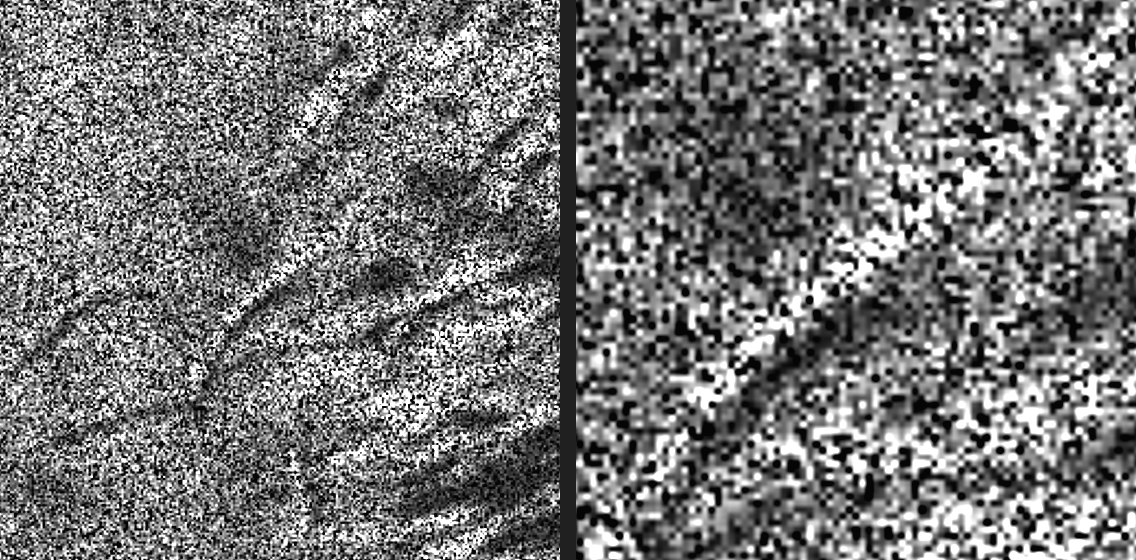
Left, the full canvas; right, a detail of the centre.
This texture is drawn by a Shadertoy shader. Its source:

```glsl
// Grainy monochrome relief: coarse speckle over slanted folds, ridges and dark hollows.

const float GRAIN_CELLS = 256.0;     // speckles across the canvas
const float GRAIN_CONTRAST = 1.72;   // speckle strength relative to the local light
const float BASE_LIGHT = 0.495;
const float STREAK_LIGHT = 0.62;
const float MOTTLE_LIGHT = 0.20;
const float FOLD_WIDTH = 0.0125;
const float WARP = 0.022;
const float LOW_ANGLE = 0.36;        // streak slant in the lower half, radians
const float HIGH_ANGLE = 0.80;       // streak slant in the upper half

// Main folds: start and end points
const int FOLDS = 10;
const vec4 FOLD_ENDS[FOLDS] = vec4[](
    vec4(0.00, 0.33, 0.27, 0.48), vec4(0.08, 0.21, 0.36, 0.29),
    vec4(0.34, 0.31, 0.60, 0.57), vec4(0.37, 0.34, 0.80, 0.47),
    vec4(0.70, 0.40, 0.94, 0.54), vec4(0.65, 0.23, 0.97, 0.37),
    vec4(0.53, 0.75, 0.61, 0.87), vec4(0.70, 0.78, 0.80, 0.84),
    vec4(0.54, 0.02, 0.54, 0.20), vec4(0.88, 0.67, 1.00, 0.70));
// Bend, shadow below, highlight above
const vec3 FOLD_SHAPE[FOLDS] = vec3[](
    vec3(0.032, 0.25, 0.05), vec3(0.022, 0.26, 0.04),
    vec3(0.025, 0.22, 0.28), vec3(0.000, 0.22, 0.08),
    vec3(0.015, 0.20, 0.30), vec3(0.000, 0.16, 0.26),
    vec3(0.000, 0.10, 0.26), vec3(0.000, 0.10, 0.24),
    vec3(0.000, 0.22, 0.20), vec3(0.020, 0.20, 0.20));

// Broad hollows and swells: centre, radius, light change
const int SWELLS = 10;
const vec4 SWELL[SWELLS] = vec4[](
    vec4(0.42, 0.57, 0.07, -0.20), vec4(0.71, 0.51, 0.08, -0.17),
    vec4(1.00, 0.55, 0.09, -0.22), vec4(0.81, 0.63, 0.08, -0.11),
    vec4(0.66, 0.70, 0.06, -0.12), vec4(1.00, 0.14, 0.16, -0.15),
    vec4(0.62, 0.36, 0.10, 0.15), vec4(0.53, 0.87, 0.04, -0.12),
    vec4(0.10, 0.85, 0.25, 0.04), vec4(0.47, 0.08, 0.09, -0.09));

float hash(vec2 cell, uint seed) {
    uvec2 q = uvec2(ivec2(cell)) * uvec2(1597u, 3571u);
    uint n = (q.x ^ (q.y * 2017u) ^ (seed * 7919u)) * 26699u;
    n = (n ^ (n >> 15)) * 48271u;
    n = (n ^ (n >> 13)) * 69621u;
    n ^= n >> 16;
    return float(n & 65535u) / 65535.0;
}

// Three summed hashes: bell-shaped, centred on zero
float bell(vec2 cell) {
    return hash(cell, 1u) + hash(cell, 2u) + hash(cell, 3u) - 1.5;
}

// Smooth noise, about -1 to 1
float noise(vec2 p) {
    vec2 i = floor(p), f = fract(p);
    f = f * f * (3.0 - 2.0 * f);
    return mix(mix(bell(i), bell(i + vec2(1, 0)), f.x),
               mix(bell(i + vec2(0, 1)), bell(i + vec2(1, 1)), f.x), f.y);
}

// Noise drawn out along a slanted direction
float streaks(vec2 p, float angle, vec2 scale) {
    float c = cos(angle), s = sin(angle);
    vec2 q = vec2(c * p.x + s * p.y, c * p.y - s * p.x) * scale;
    return 0.7 * noise(q + 31.0) + 0.45 * noise(q * 1.9 + 77.0);
}

float bump(float x) { return exp(-x * x); }

// Bent crease, shaded on its right side and lit on its left
float fold(vec2 p, vec4 ends, vec3 shape) {
    vec2 span = ends.zw - ends.xy;
    float len = length(span);
    vec2 dir = span / len, rel = p - ends.xy;
    float t = dot(rel, dir) / len;
    float d = dot(rel, vec2(-dir.y, dir.x)) - shape.x * 4.0 * t * (1.0 - t);
    float reach = smoothstep(-0.12, 0.08, t) * smoothstep(1.12, 0.92, t);
    float lit = shape.z * bump((d - FOLD_WIDTH) / FOLD_WIDTH);
    float shade = shape.y * bump((d + FOLD_WIDTH * 0.8) / FOLD_WIDTH);
    return reach * (lit - shade);
}

float reliefLight(vec2 uv) {
    vec2 p = uv + WARP * vec2(noise(uv * 11.0 + 5.0), noise(uv * 11.0 + 53.0));
    float light = BASE_LIGHT + MOTTLE_LIGHT * noise(uv * 9.0 + 90.0) * 0.5;

    // Streaks grow stronger to the right
    float low = streaks(p, LOW_ANGLE, vec2(9.0, 34.0));
    float high = streaks(p, HIGH_ANGLE, vec2(13.0, 30.0));
    float upper = smoothstep(0.45, 0.65, uv.y);
    float rough = mix(smoothstep(0.30, 0.85, uv.x),
                      0.65 * smoothstep(0.40, 0.70, uv.x), upper);
    light += STREAK_LIGHT * mix(low, high, upper) * (0.12 + 0.88 * rough);

    for (int i = 0; i < FOLDS; i++) light += fold(p, FOLD_ENDS[i], FOLD_SHAPE[i]);
    for (int i = 0; i < SWELLS; i++)
        light += SWELL[i].w * bump(length(p - SWELL[i].xy) / SWELL[i].z);
    return clamp(light, 0.17, 0.82);
}

void mainImage(out vec4 fragColor, in vec2 fragCoord) {
    vec2 uv = fragCoord / iResolution.xy;
    float grain = noise(uv * GRAIN_CELLS);
    float tone = reliefLight(uv) * (1.0 + GRAIN_CONTRAST * grain);
    fragColor = vec4(vec3(clamp(tone, 0.02, 1.0)), 1.0);
}
```
